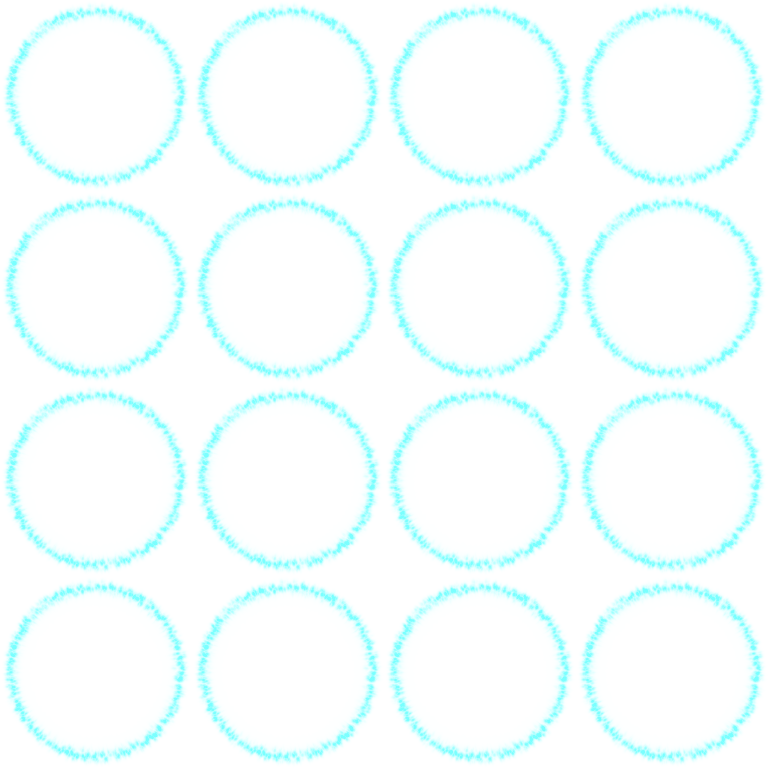
Reproduce this pattern procedurally as a Shadertoy shader.

```glsl
const float TAU = 6.2831853;

vec2 hash2(vec2 p) {
    vec3 q = fract(p.xyx * vec3(0.1031, 0.1030, 0.0973));
    q += dot(q, q.yzx + 33.33);
    return fract((q.xx + q.yz) * q.zy);
}

// Cellular flecks, wrapping in x after the given whole period
float flecks(vec2 p, float period) {
    vec2 cell = floor(p);
    float nearest = 2.0;
    for (int y = -1; y <= 1; y++) {
        for (int x = -1; x <= 1; x++) {
            vec2 id = cell + vec2(x, y);
            vec2 seed = hash2(vec2(mod(id.x, period), id.y) + 7.0);
            nearest = min(nearest, length(id + seed - p));
        }
    }
    return 1.0 - smoothstep(0.1, 0.95, nearest);
}

void mainImage(out vec4 fragColor, in vec2 fragCoord) {
    // Four by four cells, each in polar coordinates
    vec2 p = fract(fragCoord / iResolution.xy * 4.0) - 0.5;
    float radius = length(p);
    float angle = atan(p.y, p.x);
    float turn = fract(angle / TAU);

    // Radial streaks fray the edges of the ring
    float fray = flecks(vec2(turn * 130.0, radius * 9.0 + 40.0), 130.0) - 0.5;
    float offset = radius - 0.444 - 0.014 * fray;
    float band = exp(-pow(offset / (offset > 0.0 ? 0.020 : 0.027), 2.0));

    // Coarse and fine flecks, with slow variation around the ring
    float coarse = flecks(vec2(turn * 100.0, radius * 24.0), 100.0);
    float fine = flecks(vec2(turn * 190.0, radius * 42.0 + 90.0), 190.0);
    float drift = 1.0 + 0.15 * sin(angle * 7.0 + 1.0) + 0.12 * sin(angle * 17.0 + 2.4);
    float ink = band * (0.07 + 0.43 * coarse * (0.45 + fine) * drift);

    // Faint glow inside the ring
    ink += 0.035 * exp(-abs(offset) * 28.0) * step(offset, 0.0) * (1.0 - band);

    fragColor = vec4(1.0 - min(ink, 0.52), 1.0, 1.0, 1.0);
}
```
